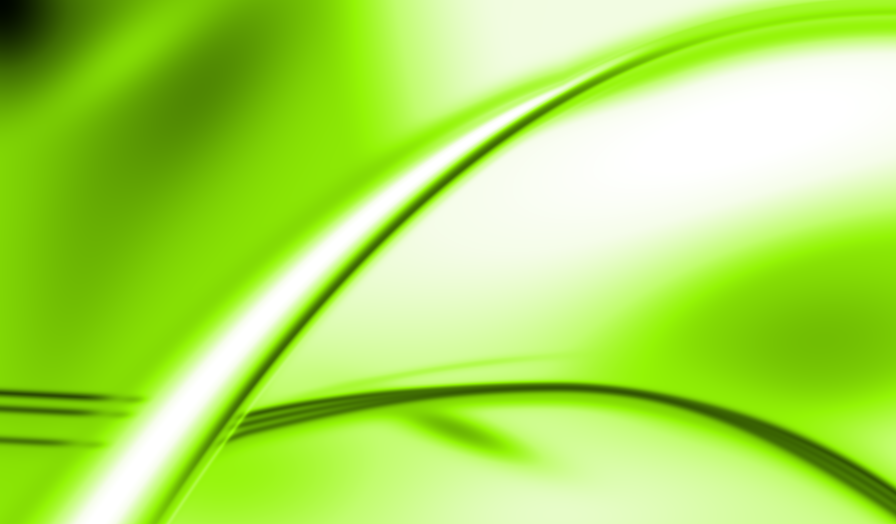
A Shadertoy shader for this background:

```glsl
const vec3 BLACK = vec3(0.00, 0.02, 0.00);
const vec3 DEEP  = vec3(0.24, 0.41, 0.01);
const vec3 LEAF  = vec3(0.41, 0.69, 0.01);
const vec3 LIME  = vec3(0.58, 0.96, 0.02);
const vec3 FRESH = vec3(0.76, 0.99, 0.43);
const vec3 PALE  = vec3(0.86, 0.99, 0.68);
const vec3 MIST  = vec3(0.96, 0.99, 0.91);

const float ARC_TOP = 0.98;    // height of the arc's summit
const float ARC_END = 1.75;    // x of the summit
const float ARC_SCALE = 0.412;
const float ARC_POWER = 2.29;
const float WAVE_TOP = 0.26;
const float WAVE_X = 1.06;
const int STRANDS = 3;

// Tone 0 is black, 3 is lime, 7 is white
vec3 ramp(float tone) {
    vec3 c = mix(BLACK, DEEP, clamp(tone, 0.0, 1.0));
    c = mix(c, LEAF, clamp(tone - 1.0, 0.0, 1.0));
    c = mix(c, LIME, clamp(tone - 2.0, 0.0, 1.0));
    c = mix(c, FRESH, clamp(tone - 3.0, 0.0, 1.0));
    c = mix(c, PALE, clamp(tone - 4.0, 0.0, 1.0));
    c = mix(c, MIST, clamp(tone - 5.0, 0.0, 1.0));
    return mix(c, vec3(1.0), clamp(tone - 6.0, 0.0, 1.0));
}

float bell(float d, float width) {
    d /= width;
    return exp(-d * d);
}

// Soft rotated ellipse
float glow(vec2 p, vec2 center, vec2 size, float angle) {
    p -= center;
    float c = cos(angle), s = sin(angle);
    p = vec2(c * p.x + s * p.y, c * p.y - s * p.x) / size;
    return exp(-dot(p, p));
}

// Signed distance to the arc, positive on the upper left
float arcDistance(vec2 p) {
    float run = max(ARC_END - p.x, 0.001);
    float height = ARC_TOP - ARC_SCALE * pow(run, ARC_POWER);
    float slope = ARC_SCALE * ARC_POWER * pow(run, ARC_POWER - 1.0);
    return (p.y - height) / sqrt(1.0 + slope * slope);
}

float waveHeight(float x) {
    float d = x - WAVE_X;
    return WAVE_TOP - (d > 0.0 ? 0.52 : 0.2) * d * d;
}

float leftField(vec2 p) {
    float tone = mix(2.9, 5.9, smoothstep(0.58, 0.96, p.x - 0.25 * (1.0 - p.y)));
    tone = mix(tone, 2.2, 0.6 * glow(p, vec2(0.25, 0.68), vec2(0.5, 0.26), 0.95));
    tone = mix(tone, 1.2, 0.85 * glow(p, vec2(0.37, 0.82), vec2(0.30, 0.12), 0.85));
    tone = mix(tone, 1.8, 0.5 * glow(p, vec2(0.17, 0.5), vec2(0.32, 0.1), 1.2));
    tone = mix(tone, 1.6, 0.7 * glow(p, vec2(0.19, 1.0), vec2(0.2, 0.09), 0.5));
    tone = mix(tone, 3.1, 0.8 * glow(p, vec2(0.17, 0.85), vec2(0.24, 0.05), 0.6));
    return mix(tone, 0.0, glow(p, vec2(0.0, 1.0), vec2(0.16, 0.19), 0.0));
}

float rightField(vec2 p, float wave) {
    float tone = mix(4.5, 5.4, smoothstep(0.2, 0.52, p.y));
    tone = mix(tone, 5.5, glow(p, vec2(1.05, 0.02), vec2(0.33, 0.11), 0.0));
    tone = mix(tone, 3.0, 0.95 * glow(p, vec2(0.42, 0.1), vec2(0.33, 0.17), 0.0));
    tone = mix(tone, 7.2, glow(p, vec2(1.42, 0.74), vec2(0.6, 0.18), 0.25));
    // Lime cloud above the right end of the wave
    float above = smoothstep(-0.08, 0.04, wave);
    float lime = glow(p, vec2(1.62, 0.4), vec2(0.56, 0.21), 0.25);
    tone = mix(tone, 2.9, smoothstep(0.0, 0.8, lime) * above);
    tone = mix(tone, 1.9, 0.7 * glow(p, vec2(1.57, 0.35), vec2(0.25, 0.13), 0.1) * above);
    tone = mix(tone, 2.9, 0.9 * bell(wave, 0.075) * smoothstep(1.0, 1.35, p.x));
    // Shadow under the wave and thin veil above it
    tone = mix(tone, 1.7, 0.85 * glow(p, vec2(0.87, 0.18), vec2(0.17, 0.034), -0.36));
    float veil = p.y - (0.325 - 0.2 * pow(max(1.22 - p.x, 0.0), 2.0));
    float veilFade = smoothstep(0.48, 0.6, p.x) * (1.0 - smoothstep(0.9, 1.22, p.x));
    return mix(tone, 3.3, 0.7 * veilFade * bell(veil, 0.01));
}

// Dark threads that part at the left and gather along the wave
float threads(vec2 p, float tone) {
    float joined = smoothstep(0.3, 0.48, p.x);
    float spread = 0.016 * bell(p.x - 0.45, 0.35) + 0.018 * smoothstep(1.2, 1.7, p.x);
    for (int i = 0; i < STRANDS; i++) {
        float n = float(i);
        float start = 0.25 - 0.015 * n * (n + 1.0) - 0.05 * p.x;
        float path = waveHeight(p.x) + spread * (1.0 - n);
        float d = p.y - mix(start, path, joined);
        float width = 0.008 + 0.004 * smoothstep(1.15, 1.55, p.x);
        tone = mix(tone, 2.5, 0.6 * bell(d + 0.012, 0.02));
        tone = mix(tone, 0.5, (0.9 - 0.12 * n) * bell(d, width));
    }
    return tone;
}

float ribbon(float x, float d, float tone) {
    float offset = max(0.1 - 0.08 * x, 0.014);
    float far = smoothstep(0.95, 1.3, x);
    float body = smoothstep(-0.014, 0.0, d) * (1.0 - smoothstep(1.6, 2.1, d / offset));
    tone = mix(tone, 2.6, body * (1.0 - 0.5 * far));
    float edge = bell(d - 2.0 * offset - 0.012 + 0.015 * far, 0.024);
    tone = mix(tone, 2.5 + 0.8 * far, 0.75 * edge);
    tone = mix(tone, 2.7, 0.9 * bell(d + 0.01 + 0.018 * far, 0.016 + 0.024 * far));
    tone = mix(tone, 7.2, (1.0 - far) * bell(d - offset - 0.002, 0.58 * offset));
    // Dark rim, soft toward the highlight and crisp outside
    float rim = smoothstep(0.2, 0.5, x) * (1.0 - 0.8 * smoothstep(0.9, 1.45, x));
    float rimWidth = d > -0.004 ? 0.013 : 0.006;
    tone = mix(tone, 0.8, 0.9 * rim * bell(d + 0.004, rimWidth));
    return mix(tone, 4.6, 0.35 * (1.0 - far) * bell(d + 0.026, 0.004));
}

void mainImage(out vec4 fragColor, in vec2 fragCoord) {
    vec2 p = fragCoord / iResolution.y;
    float arc = arcDistance(p);
    float wave = p.y - waveHeight(p.x);
    float tone = mix(rightField(p, wave), leftField(p), smoothstep(-0.006, 0.006, arc));
    tone = threads(p, tone);
    tone = ribbon(p.x, arc, tone);
    fragColor = vec4(ramp(tone), 1.0);
}
```
